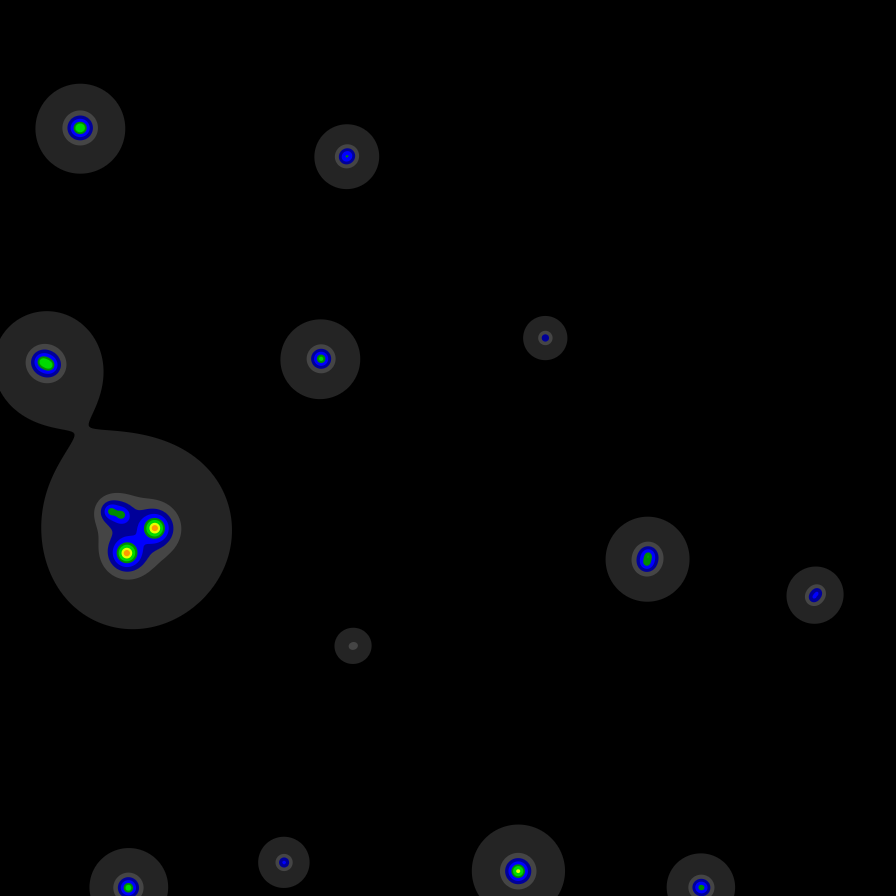
Give the GLSL for this background, as a Shadertoy shader.

```glsl
const float TAU = 6.2831853;
const float GOLDEN = 0.618034;

// Scatter of single spots
const int   GRID = 4;
const float CELL = 0.25;
const vec2  GRID_ORIGIN = vec2(0.0, -0.05);
const float JITTER = 0.55;
const float ROW_SHIFT = 0.06;
const int   MAX_DIAGONAL = 4;         // cells beyond it stay empty
const float MIN_RADIUS = 0.008;
const float MAX_RADIUS = 0.053;
const float RADIUS_BIAS = 0.65;
const float MAX_STRETCH = 0.0065;
const float CORE = 0.0066;            // softening of every peak

// Large merged cluster
const ivec2 CLUSTER_CELL = ivec2(0, 1);
const vec2  CLUSTER_CENTER = vec2(0.147, 0.408);
const float CLUSTER_CLEARANCE = 0.19;
const int   LOBES = 3;
const float LOBE_DISTANCE = 0.026;
const float LOBE_TURN = 2.2;
const float LOBE_START = 0.1;
const float LOBE_STRENGTH = 0.0028;
const float LOBE_VARIATION = 0.0009;

// Contour levels of the field and the colour above each
const int BANDS = 8;
const float LEVELS[BANDS] = float[](1.0, 5.35, 9.5, 15.0, 24.0, 32.0, 50.0, 70.0);
const vec3 COLORS[BANDS] = vec3[](
    vec3(0.14), vec3(0.27),
    vec3(0.0, 0.0, 0.60), vec3(0.0, 0.0, 1.0),
    vec3(0.0, 0.55, 0.0), vec3(0.0, 0.85, 0.0),
    vec3(0.9, 1.0, 0.0), vec3(1.0, 0.6, 0.0));

float hash(vec2 p) {
    return fract(sin(dot(p, vec2(127.1, 311.7))) * 43758.5453);
}

float peak(vec2 d, float strength) {
    return strength / (dot(d, d) + CORE * CORE);
}

// Two close peaks form a slightly elongated spot
float spot(vec2 d, float strength, vec2 seed) {
    float angle = TAU * hash(seed + 3.7);
    float stretch = MAX_STRETCH * pow(hash(seed + 9.1), 3.0);
    vec2 offset = stretch * vec2(cos(angle), sin(angle));
    return 0.5 * (peak(d - offset, strength) + peak(d + offset, strength));
}

float clusterField(vec2 p) {
    float field = 0.0;
    for (int i = 0; i < LOBES; i++) {
        float n = float(i);
        float angle = LOBE_START + LOBE_TURN * n;
        vec2 center = CLUSTER_CENTER + LOBE_DISTANCE * vec2(cos(angle), sin(angle));
        float strength = LOBE_STRENGTH + LOBE_VARIATION * cos(0.5 * TAU * n);
        field += spot(p - center, strength, vec2(n, 40.0));
    }
    return field;
}

float scatterField(vec2 p) {
    float field = 0.0;
    float count = 0.0;
    for (int row = 0; row < GRID; row++)
    for (int col = 0; col < GRID; col++) {
        ivec2 cell = ivec2(col, row);
        if (col + row > MAX_DIAGONAL || cell == CLUSTER_CELL) continue;
        count += 1.0;

        vec2 id = vec2(cell);
        vec2 jitter = JITTER * (vec2(hash(id + 1.3), hash(id + 5.9)) - 0.5);
        vec2 center = GRID_ORIGIN + CELL * (id + 0.5 + jitter);
        center.x += ROW_SHIFT * (mod(id.y, 2.0) - 0.5);

        // Keep a clear ring around the cluster
        vec2 away = center - CLUSTER_CENTER;
        center = CLUSTER_CENTER + away * max(1.0, CLUSTER_CLEARANCE / length(away));

        // Evenly spread sizes
        float size = pow(fract(count * GOLDEN), RADIUS_BIAS);
        float radius = mix(MIN_RADIUS, MAX_RADIUS, size);
        field += spot(p - center, radius * radius + CORE * CORE, id);
    }
    return field;
}

void mainImage(out vec4 fragColor, in vec2 fragCoord) {
    vec2 p = fragCoord / iResolution.y;

    // A logarithmic field gives steady edge widths
    float field = log2(clusterField(p) + scatterField(p));
    float edge = max(length(vec2(dFdx(field), dFdy(field))), 1e-4);

    vec3 color = vec3(0.0);
    for (int i = 0; i < BANDS; i++) {
        float cover = clamp((field - log2(LEVELS[i])) / edge + 0.5, 0.0, 1.0);
        color = mix(color, COLORS[i], cover);
    }
    fragColor = vec4(color, 1.0);
}
```
